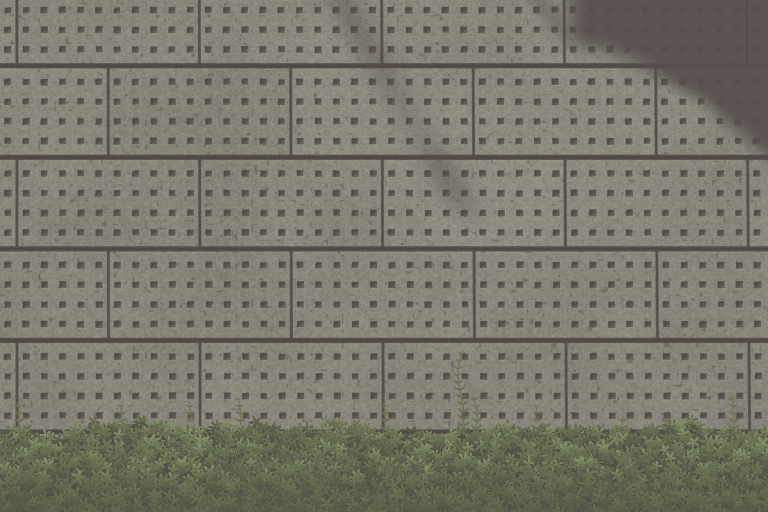
A WebGL 2 fragment shader for this texture:

```glsl
#version 300 es
precision highp float;
// A running-bond wall of pierced stone blocks, half in soft shade, above a clipped hedge.
// Blocks and holes are folded boxes; the hedge is layers of jittered leaf rosettes.
// One unit is the canvas height.
uniform vec2 u_resolution;
out vec4 fragColor;

float hash(vec2 p) {
  return fract(sin(dot(p, vec2(127.1, 311.7))) * 43758.5453);
}

float noise(vec2 p) {
  vec2 i = floor(p), f = fract(p);
  f = f * f * (3.0 - 2.0 * f);
  return mix(mix(hash(i), hash(i + vec2(1, 0)), f.x),
             mix(hash(i + vec2(0, 1)), hash(i + vec2(1, 1)), f.x), f.y);
}

// Antialiased coverage of a signed distance
float cover(float d) {
  float px = 0.8 / u_resolution.y;
  return 1.0 - smoothstep(-px, px, d);
}

float box(vec2 p, vec2 halfSize, float corner) {
  vec2 q = abs(p) - halfSize + corner;
  return length(max(q, 0.0)) + min(max(q.x, q.y), 0.0) - corner;
}

vec3 wall(vec2 p) {
  const vec2 size = vec2(0.358, 0.1788);
  const vec3 jointColor = vec3(0.34, 0.31, 0.30);
  vec2 b = (vec2(p.x * (1.0 + 0.005 * p.y), p.y) - vec2(0.0332, 0.1563)) / size;
  b.x -= 0.5 * mod(floor(b.y), 2.0);
  vec2 id = floor(b), c = (fract(b) - 0.5) * size;

  // Stone face: block tone, broad stains, grain and small pits
  vec3 stone = vec3(0.54, 0.53, 0.49) + 0.02 * (hash(id) - 0.5);
  stone += 0.03 * (noise(p * 9.0) - 0.5) + 0.05 * (noise(p * 210.0) - 0.5);
  stone += 0.05 * (noise(p * 390.0 + 7.0) - 0.5);
  stone -= 0.09 * smoothstep(0.83, 0.97, noise(p * 130.0 + 31.0));

  // Ten by four holes per block, slightly uneven, lit on the lower right lip
  vec2 pitch = vec2(0.0358, 0.0385);
  vec2 grid = (c + vec2(0.179, 0.077)) / pitch;
  vec2 cell = floor(grid) + id * 17.0;
  vec2 h = (fract(grid) - 0.5) * pitch;
  h += 0.0012 * (vec2(hash(cell), hash(cell + 5.3)) - 0.5);
  float rough = 0.0012 * (noise(p * 240.0) - 0.5);
  vec2 holeSize = vec2(0.0069, 0.0064) + 0.0008 * (hash(cell + 9.1) - 0.5);
  float hole = box(h, holeSize, 0.0016) + rough;
  float lip = box(h - vec2(0.0012, -0.0014), holeSize, 0.0016) + rough;
  stone += 0.05 * cover(lip);
  vec3 inside = mix(vec3(0.33, 0.30, 0.29), vec3(0.40, 0.37, 0.345),
                    smoothstep(-0.004, 0.008, h.x - h.y));
  stone = mix(stone, inside, cover(hole));

  // Joints, with a pale upper arris on each block
  float edge = box(c, 0.5 * size - vec2(0.0028, 0.0052), 0.002) + 0.5 * rough;
  float arris = smoothstep(-0.004, -0.001, edge) * step(0.0, c.y - abs(c.x) + 0.09);
  stone += 0.035 * arris;
  vec3 joint = jointColor - 0.03 * smoothstep(0.086, 0.089, abs(c.y));
  return mix(joint, stone, cover(edge));
}

// Soft cast shade: a large corner patch and two faint slanting streaks
float shade(vec2 p) {
  float x = p.x - 1.13, wobble = 0.025 * (noise(p * 14.0) - 0.5);
  float corner = smoothstep(-0.03, 0.04, p.y - 0.92 + 0.35 * x + 0.7 * x * x + wobble);
  corner *= smoothstep(-0.05, 0.03, x + wobble);
  float s = (p.x - 0.664 - 0.6 * (1.0 - p.y)) / 0.035;
  float streak = exp(-s * s) * smoothstep(0.54, 0.64, p.y) * (0.15 + 0.35 * noise(p * 11.0));
  s = (p.x - 1.055 - 0.7 * (1.0 - p.y)) / 0.025;
  streak += 0.4 * exp(-s * s) * smoothstep(0.86, 0.95, p.y);
  return min(0.92 * corner + streak * (1.0 - corner), 0.92);
}

float hedgeTop(float x) {
  return 0.143 + 0.025 * noise(vec2(x * 9.0, 2.0)) + 0.018 * noise(vec2(x * 34.0, 6.0));
}

vec3 leafColor(float tone) {
  vec3 c = mix(vec3(0.33, 0.34, 0.28), vec3(0.41, 0.44, 0.32), smoothstep(0.0, 0.55, tone));
  return mix(c, vec3(0.51, 0.55, 0.40), smoothstep(0.55, 1.0, tone));
}

// Upright shoot with paired leaves along a thin stem
float shoot(vec2 p, float height) {
  p.x -= 0.006 * sin(p.y * 40.0);
  float taper = 1.0 - 0.5 * clamp(p.y / height, 0.0, 1.0);
  vec2 q = vec2(abs(p.x), (fract(p.y / 0.014) - 0.3) * 0.014) - vec2(0.006, 0.003) * taper;
  q = mat2(0.83, -0.56, 0.56, 0.83) * q;
  float leaf = (length(q / vec2(0.0075, 0.0027) / taper) - 1.0) * 0.003;
  return max(min(leaf, abs(p.x) - 0.0011), abs(p.y - 0.5 * height) - 0.5 * height);
}

vec3 addHedge(vec3 color, vec2 p) {
  // Shoots rising above the clipped line
  for (int i = 0; i < 11; i++) {
    float k = float(i), x = (k + 0.2 + 0.6 * hash(vec2(k, 3.0))) * 0.14;
    float tall = 0.04 + 0.045 * hash(vec2(k, 8.0));
    color = mix(color, leafColor(0.6), cover(shoot(p - vec2(x, 0.145), tall)));
  }
  color = mix(color, leafColor(0.55), cover(shoot(p - vec2(0.9, 0.15), 0.162)));

  // Dark interior, then rosettes from back to front
  color = mix(color, vec3(0.32, 0.31, 0.28), cover(p.y - hedgeTop(p.x) + 0.008));
  for (int layer = 0; layer < 5; layer++) {
    float l = float(layer);
    vec2 g = p / 0.023 + l * vec2(0.37, 0.61);
    for (int n = 0; n < 9; n++) {
      vec2 id = floor(g) + vec2(n % 3 - 1, n / 3 - 1), seed = id + l * 41.0;
      vec2 q = (g - id - vec2(hash(seed), hash(seed + 2.7))) * 0.023;
      if (p.y - q.y > hedgeTop(p.x - q.x)) continue;
      float radius = 0.009 + 0.007 * hash(seed + 6.1);
      float angle = atan(q.x, q.y + 1e-5) + 6.28 * hash(seed + 4.4);
      float d = length(q) - radius * pow(abs(cos(2.5 * angle)), 1.4);
      float tone = 0.75 * hash(seed + 8.8) + 0.3 * q.y / radius + 0.04 * l;
      tone *= 0.45 + 0.6 * smoothstep(0.0, 0.13, p.y);
      color = mix(color, leafColor(tone), cover(d));
    }
  }
  return color;
}

void main() {
  vec2 p = gl_FragCoord.xy / u_resolution.y;
  vec3 color = mix(wall(p), vec3(0.34, 0.31, 0.30), shade(p));
  if (p.y < 0.33) color = addHedge(color, p);
  fragColor = vec4(color, 1.0);
}
```
